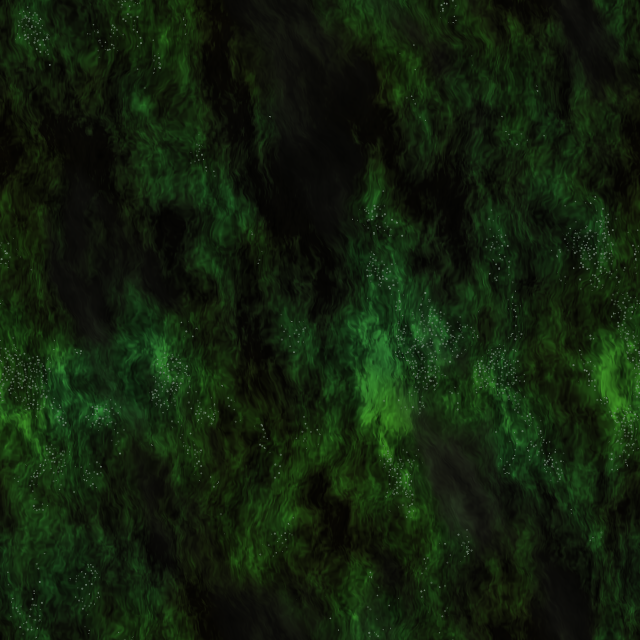
Reproduce this texture procedurally as a Shadertoy shader.

```glsl
const vec3 RAMP[5] = vec3[5](
    vec3(0.028, 0.026, 0.013),
    vec3(0.066, 0.095, 0.035),
    vec3(0.076, 0.160, 0.048),
    vec3(0.090, 0.230, 0.070),
    vec3(0.145, 0.360, 0.110));
const vec3 ROCK_COLOR = vec3(0.100, 0.104, 0.084);
const vec3 SPECK_COLOR = vec3(0.50, 0.56, 0.51);
const vec3 COOL_TINT = vec3(0.90, 0.97, 1.25);
const vec3 WARM_TINT = vec3(1.08, 1.01, 0.80);

// Lattices: columns, rows, and columns of slant over the full height
const vec3 PATCH = vec3(9.0, 5.0, 1.0);
const vec3 REGION = vec3(4.0, 3.0, 1.0);
const vec3 BAND = vec3(5.0, 2.0, 2.0);
const vec3 HUE = vec3(5.0, 4.0, 0.0);
const vec3 CLUSTER = vec3(20.0, 12.0, 2.0);
const vec3 MOSS_FIBRE = vec3(42.0, 20.0, 6.0);
const vec3 ROCK_FIBRE = vec3(44.0, 16.0, 22.0);
const vec3 BROAD_WARP = vec3(6.0, 6.0, 0.0);
const vec3 FINE_WARP = vec3(30.0, 30.0, 0.0);
const float BROAD_WARP_SIZE = 0.05;
const float FINE_WARP_SIZE = 0.014;
const float SPECK_CELLS = 200.0;
const float SPECK_RADIUS = 0.30;
const float SPECK_DENSITY = 0.75;

uint mixBits(uint n) {
    n = (n ^ (n >> 16)) * 0x7feb352dU;
    n = (n ^ (n >> 15)) * 0x846ca68bU;
    return n ^ (n >> 16);
}

float hash(vec2 cell, float seed) {
    uvec2 c = uvec2(cell);
    uint n = mixBits(c.x + mixBits(c.y + mixBits(uint(seed) + 17U)));
    return float(n >> 8) / 16777216.0;
}

// Random value of a slanted lattice corner, wrapped over both edges
float corner(vec2 c, vec3 lattice, float seed) {
    float turns = floor(c.y / lattice.y);
    c -= turns * lattice.zy;
    return hash(vec2(mod(c.x, lattice.x), c.y), seed);
}

float noise(vec2 p, vec3 lattice, float seed) {
    vec2 q = p * lattice.xy + vec2(p.y * lattice.z, 0.0);
    vec2 i = floor(q), f = q - i;
    f = f * f * f * (f * (f * 6.0 - 15.0) + 10.0);
    return mix(mix(corner(i, lattice, seed), corner(i + vec2(1, 0), lattice, seed), f.x),
               mix(corner(i + vec2(0, 1), lattice, seed), corner(i + 1.0, lattice, seed), f.x), f.y);
}

float fbm(vec2 p, vec3 lattice, int octaves, float gain, float seed) {
    float sum = 0.0, total = 0.0, amp = 1.0;
    for (int k = 0; k < octaves; k++) {
        sum += amp * noise(p, lattice, seed + float(k));
        total += amp;
        amp *= gain;
        lattice *= 2.0;
    }
    return sum / total;
}

vec2 warp(vec2 p, vec3 lattice, float seed) {
    return vec2(fbm(p, lattice, 3, 0.6, seed), fbm(p, lattice, 3, 0.6, seed + 5.0)) - 0.5;
}

// Fibre height plus light from the upper left
float relief(vec2 p, vec3 lattice, float seed) {
    float here = fbm(p, lattice, 4, 0.75, seed);
    float lit = fbm(p + vec2(-0.0018, 0.0026), lattice, 4, 0.75, seed);
    return 1.0 * (here - 0.5) + 0.75 * (here - lit);
}

// Tiny wrapped dots, kept only where cover is high
float specks(vec2 p, float cover) {
    vec2 q = p * SPECK_CELLS, base = floor(q);
    float blur = 0.6 * SPECK_CELLS / iResolution.y;
    float light = 0.0;
    for (int y = -1; y <= 1; y++)
    for (int x = -1; x <= 1; x++) {
        vec2 cell = base + vec2(x, y);
        vec2 id = mod(cell, SPECK_CELLS);
        vec2 center = cell + vec2(hash(id, 81.0), hash(id, 82.0));
        float keep = step(hash(id, 83.0), cover * SPECK_DENSITY);
        float radius = SPECK_RADIUS * mix(0.6, 1.1, hash(id, 84.0));
        float disc = 1.0 - smoothstep(radius - blur, radius + blur, length(q - center));
        light = max(light, keep * disc * mix(0.3, 1.0, hash(id, 85.0)));
    }
    return light;
}

void mainImage(out vec4 fragColor, in vec2 fragCoord) {
    vec2 uv = fragCoord / iResolution.xy;
    vec2 p = uv + BROAD_WARP_SIZE * warp(uv, BROAD_WARP, 1.0);
    vec2 rough = p + FINE_WARP_SIZE * warp(uv, FINE_WARP, 111.0);

    // Broad layout: moss patches, dark regions and slanted bare bands
    float patches = fbm(rough, PATCH, 5, 0.6, 21.0) - 0.5;
    float region = fbm(p, REGION, 3, 0.6, 31.0) - 0.5;
    float band = fbm(rough, BAND, 5, 0.5, 41.0);
    float bare = smoothstep(0.48, 0.68, band - 0.3 * patches);

    // Fine fibres follow the lean of each surface
    float mossFibre = relief(rough, MOSS_FIBRE, 51.0);
    float rockFibre = relief(rough, ROCK_FIBRE, 61.0);
    float fibre = mix(mossFibre, rockFibre, 0.1 + 0.8 * bare);

    // Moss brightness through the colour ramp
    float growth = 0.45 + 1.4 * patches + 1.0 * region - 0.2 * bare;
    float level = clamp(growth + 0.8 * fibre, 0.0, 1.0) * 4.0;
    vec3 color = RAMP[0];
    for (int k = 1; k < 5; k++)
        color = mix(color, RAMP[k], clamp(level - float(k - 1), 0.0, 1.0));
    float hue = fbm(p, HUE, 3, 0.6, 71.0);
    color *= mix(WARM_TINT, COOL_TINT, smoothstep(0.3, 0.75, hue));

    // Bare rock and fibre shading
    float rockLight = clamp(0.8 + 1.3 * region + 0.8 * patches, 0.15, 1.2);
    color = mix(color, ROCK_COLOR * rockLight, 0.75 * bare);
    color *= clamp(1.0 + mix(1.5, 1.0, bare) * fibre, 0.25, 1.8);

    // Pale specks gather on the lush patches
    float cluster = smoothstep(0.48, 0.68, fbm(rough, CLUSTER, 3, 0.6, 91.0));
    float cover = cluster * smoothstep(0.36, 0.66, growth) * (1.0 - bare);
    color = mix(color, SPECK_COLOR, 0.8 * specks(uv, cover));

    fragColor = vec4(color, 1.0);
}
```
